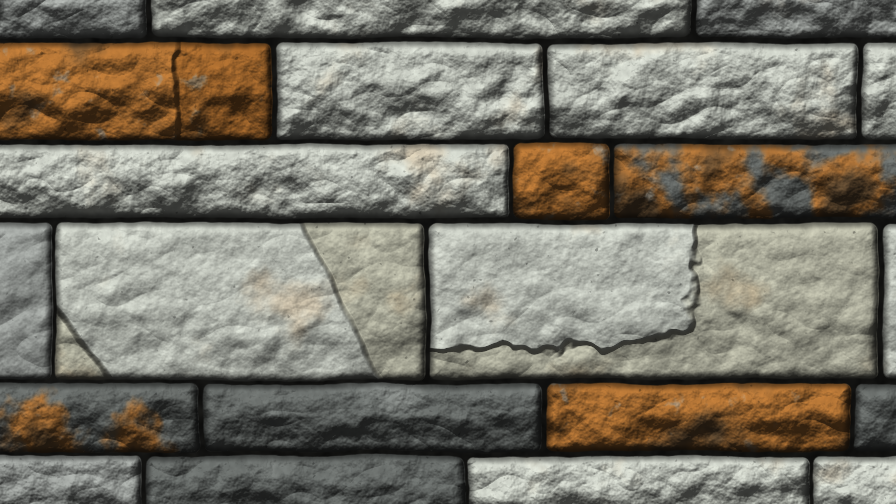
This texture is drawn by a WebGL 2 fragment shader. Its source:

```glsl
#version 300 es
precision highp float;

uniform vec2 u_resolution;
out vec4 fragColor;

struct Stone { vec2 centre; vec2 halfSize; int row; int column; int kind; float seed; };

const vec3 CREAM = vec3(0.70, 0.715, 0.68);
const vec3 GREY = vec3(0.57, 0.585, 0.57);
const vec3 SLATE = vec3(0.37, 0.385, 0.375);
const vec3 RUST = vec3(0.63, 0.41, 0.19);
const vec3 UMBER = vec3(0.35, 0.27, 0.18);
const vec3 GAP = vec3(0.065, 0.065, 0.06);
const vec3 LIGHT = vec3(-0.28, 0.60, 0.75);

// Courses run from the bottom up; joints are the upright gaps in each course.
const float COURSES[7] = float[7](-0.06, 0.10, 0.243, 0.562, 0.719, 0.919, 1.08);
const vec3 JOINTS[6] = vec3[6](
    vec3(0.287, 0.926, 1.609), vec3(0.400, 1.079, 1.690), vec3(0.106, 0.847, 1.748),
    vec3(1.016, 1.213, 2.1), vec3(0.544, 1.083, 1.706), vec3(0.294, 1.377, 2.1));
// Kinds: 0 cream, 1 grey, 2 slate, 3 rust, 4 rust over slate.
const ivec4 KINDS[6] = ivec4[6](
    ivec4(1, 2, 0, 0), ivec4(4, 2, 3, 2), ivec4(1, 0, 0, 0),
    ivec4(0, 3, 4, 0), ivec4(3, 0, 0, 0), ivec4(1, 0, 1, 0));

vec2 hash2(vec2 p) {
    p = vec2(dot(p, vec2(127.1, 311.7)), dot(p, vec2(269.5, 183.3)));
    return fract(sin(p) * 43758.5) * 2.0 - 1.0;
}

float gradientNoise(vec2 p) {
    vec2 i = floor(p), f = p - i;
    vec2 u = f * f * f * (f * (f * 6.0 - 15.0) + 10.0);
    vec2 x = vec2(1.0, 0.0);
    float low = mix(dot(hash2(i), f), dot(hash2(i + x), f - x), u.x);
    float high = mix(dot(hash2(i + x.yx), f - x.yx), dot(hash2(i + 1.0), f - 1.0), u.x);
    return mix(low, high, u.y);
}

float fbm(vec2 p, int octaves) {
    float sum = 0.0, amplitude = 1.0;
    for (int i = 0; i < octaves; i++) {
        sum += amplitude * gradientNoise(p);
        p = mat2(1.6, 1.2, -1.2, 1.6) * p + 7.3;
        amplitude *= 0.5;
    }
    return sum;
}

float roundedBox(vec2 p, vec2 halfSize, float radius) {
    vec2 d = abs(p) - halfSize + radius;
    return length(max(d, 0.0)) + min(max(d.x, d.y), 0.0) - radius;
}

vec2 wobble(vec2 p) {
    return p + 0.007 * vec2(gradientNoise(p * 7.0), gradientNoise(p * 6.0 + 31.0))
             + 0.003 * vec2(gradientNoise(p * 37.0), gradientNoise(p * 35.0 + 9.0));
}

Stone findStone(vec2 p) {
    int row = 0, column = 0;
    for (int i = 1; i < 6; i++) row += int(step(COURSES[i], p.y));
    float left = -0.1, right = 2.2;
    for (int i = 0; i < 3; i++) {
        float joint = JOINTS[row][i];
        if (p.x > joint) { left = joint; column++; }
        else right = min(right, joint);
    }
    vec2 low = vec2(left, COURSES[row]), high = vec2(right, COURSES[row + 1]);
    vec2 id = vec2(row, column);
    vec2 inset = 0.0045 + 0.0015 * hash2(id + 4.0);
    return Stone((low + high) * 0.5, (high - low) * 0.5 - inset, row, column,
                 KINDS[row][column], dot(id, vec2(7.13, 3.71)));
}

float stoneDistance(vec2 p, Stone s) {
    return roundedBox(wobble(p) - s.centre, s.halfSize, 0.014);
}

// Distance to the edge of a raised sheet left by splitting; negative on the sheet.
float splitSheet(vec2 p, Stone s) {
    float ragged = 0.025 * fbm(p * 12.0, 3);
    if (s.row == 2 && s.column == 1)
        return max(dot(p, vec2(0.895, 0.444)) - 0.778, 0.329 - dot(p, vec2(0.804, 0.595))) + ragged * 0.3;
    if (s.row == 2 && s.column == 2)
        return roundedBox(p - vec2(1.0, 0.63), vec2(0.375, 0.31), 0.12) + ragged * 1.6;
    if (s.row == 4 && s.column == 0) return p.x - 0.345 + ragged * 0.6;
    return -1.0;
}

float relief(vec2 p, Stone s) {
    float edge = max(-stoneDistance(p, s), 0.0);
    float rough = s.row == 2 ? 0.55 : 1.0;
    float rise = (p.y - s.centre.y) / s.halfSize.y * 0.5 + 0.5;
    float undercut = smoothstep(0.6, 0.0, rise + 0.45 * fbm(p * 7.0 + s.seed, 3));
    float chisel = abs(gradientNoise(p * vec2(11.0, 17.0) + s.seed));
    return rough * (0.011 * fbm(p * 13.0 + s.seed, 5) + 0.014 * chisel - 0.026 * undercut)
         - 0.012 * exp(-edge / 0.010) - 0.012 * smoothstep(0.0, 0.014, splitSheet(p, s));
}

float shade(vec2 p, Stone s) {
    vec2 e = vec2(0.0025, 0.0);
    float h = relief(p, s);
    vec2 slope = (vec2(relief(p + e.xy, s), relief(p + e.yx, s)) - h) / e.x;
    float lit = (LIGHT.z - dot(slope, LIGHT.xy)) / (LIGHT.z * sqrt(1.0 + dot(slope, slope)));
    return clamp(lit, 0.32, 1.18);
}

vec3 stoneColour(vec2 p, Stone s) {
    float patches = fbm(p * 6.0 + s.seed, 5);
    float grain = fbm(p * 60.0 + s.seed, 3);
    vec3 rusty = mix(RUST, UMBER, smoothstep(0.0, 0.5, patches));
    rusty = mix(rusty, GREY, 0.6 * smoothstep(0.25, 0.6, fbm(p * 22.0 + 5.0, 4)));
    vec3 colour = s.kind == 0 ? CREAM : s.kind == 1 ? GREY : SLATE;
    if (s.kind < 2) colour = mix(colour, RUST, 0.22 * smoothstep(0.15, 0.65, patches));
    if (s.kind == 2) colour = mix(colour, GREY, 0.4 * smoothstep(0.1, 0.6, patches));
    if (s.kind == 3) colour = rusty;
    if (s.kind == 4) colour = mix(SLATE, rusty, smoothstep(-0.12, 0.15, patches));
    // Sheltered lower layers are browner; small pits darken the surface.
    colour *= mix(vec3(1.0), vec3(0.93, 0.91, 0.86), smoothstep(0.0, 0.01, splitSheet(p, s)));
    float pits = smoothstep(0.38, 0.6, gradientNoise(p * 85.0 + s.seed));
    return colour * (1.0 + 0.13 * grain + 0.10 * patches) * (1.0 - 0.3 * pits);
}

void main() {
    vec2 p = gl_FragCoord.xy / u_resolution.y;
    float pixel = 1.0 / u_resolution.y;
    Stone s = findStone(wobble(p));
    float d = stoneDistance(p, s);
    float occlusion = mix(0.55, 1.0, smoothstep(0.0, 0.016, -d));
    vec3 face = stoneColour(p, s) * shade(p, s) * occlusion;
    vec3 gap = GAP * (1.0 + 0.7 * fbm(p * 30.0, 3));
    fragColor = vec4(mix(face, gap, smoothstep(-pixel, pixel, d)), 1.0);
}
```
